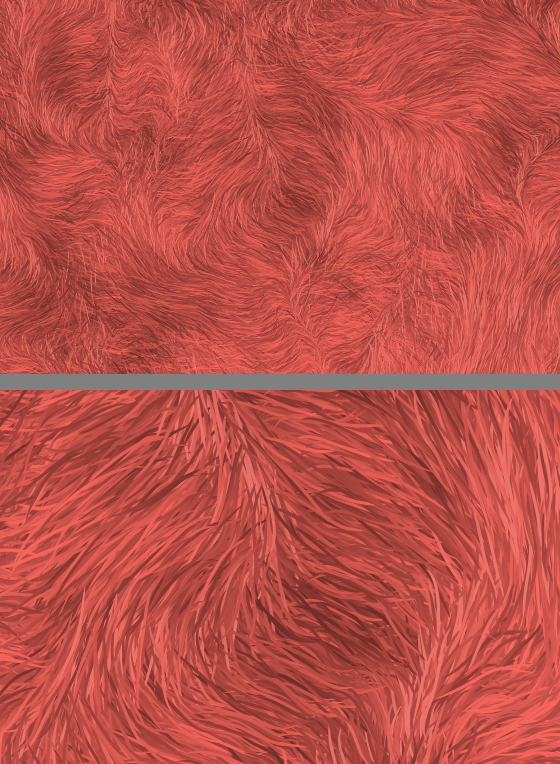
Top: the whole. Bottom: its middle third, enlarged.
Reproduce this texture procedurally as a Shadertoy shader.

```glsl
// Red fur combed into fans and swirls. Many layers of jittered cells each hold
// one tapered, slightly bent hair. A noise field sets the comb direction, and
// every hair takes its tone from its direction, a soft patch and chance.

const int LAYERS = 44;
const float CELL = 0.055;         // cell size and longest half hair
const float HALF_WIDTH = 0.0014;  // half thickness of a hair
const vec3 DARK_RED = vec3(0.45, 0.175, 0.155);
const vec3 LIGHT_RED = vec3(0.96, 0.395, 0.36);
const vec3 PINK_SHEEN = vec3(0.90, 0.50, 0.47);

vec4 hash4(vec3 p) {
    vec4 q = fract(p.xyzx * vec4(0.1031, 0.1030, 0.0973, 0.1099));
    q += dot(q, q.wzxy + 33.33);
    return fract((q.xxyz + q.yzzw) * q.zywx);
}

float valueNoise(vec2 p, float seed) {
    vec2 i = floor(p), f = fract(p);
    f = f * f * f * (f * (f * 6.0 - 15.0) + 10.0);
    float a = hash4(vec3(i, seed)).x;
    float b = hash4(vec3(i + vec2(1, 0), seed)).x;
    float c = hash4(vec3(i + vec2(0, 1), seed)).x;
    float d = hash4(vec3(i + vec2(1, 1), seed)).x;
    return mix(mix(a, b, f.x), mix(c, d, f.x), f.y);
}

// Comb direction as an angle from the vertical
float combAngle(vec2 p) {
    vec2 warp = vec2(valueNoise(p * 4.0, 71.0), valueNoise(p * 4.0, 83.0)) - 0.5;
    vec2 q = p + 0.14 * warp;
    float broad = valueNoise(q * vec2(5.0, 3.3) + 7.3, 91.0) - 0.5;
    float fine = valueNoise(q * vec2(9.0, 7.0) + 2.1, 97.0) - 0.5;
    return 4.6 * broad + 1.1 * fine;
}

// Coverage of a bent, tapered hair; local.x runs along it
float hairMask(vec2 local, float halfLength, float bend, float pixel) {
    float t = local.x / halfLength;
    float width = HALF_WIDTH * (1.0 - t * t * t * t);
    float dist = abs(local.y - bend * local.x * local.x);
    float ends = 1.0 - smoothstep(0.85, 1.0, abs(t));
    return ends * clamp((width - dist) / pixel + 0.5, 0.0, 1.0);
}

vec3 hairColor(float angle, float tone, float chance) {
    float slant = sin(2.0 * angle);
    float shade = tone + 0.14 - 0.28 * slant * slant;
    vec3 color = mix(DARK_RED, LIGHT_RED, clamp(shade, 0.0, 1.0));
    float sheen = smoothstep(0.8, 1.0, abs(cos(angle))) * smoothstep(0.6, 0.9, chance);
    return mix(color, PINK_SHEEN, 0.6 * sheen);
}

void mainImage(out vec4 fragColor, in vec2 fragCoord) {
    float pixel = 1.0 / iResolution.y;
    vec2 p = fragCoord * pixel;

    // Local comb direction and how fast it turns
    float angleHere = combAngle(p);
    float e = 0.008;
    vec2 turnRate = vec2(combAngle(p + vec2(e, 0.0)), combAngle(p + vec2(0.0, e))) - angleHere;
    turnRate /= e;

    // Soft light patches and unruly areas
    float patchTone = 0.4 * (valueNoise(p * 5.0, 31.0) - 0.5)
                    + 0.2 * (valueNoise(p * 13.0, 37.0) - 0.5);
    float mess = smoothstep(0.45, 0.8, valueNoise(p * 4.5, 43.0));
    float spread = mix(0.45, 1.7, mess);

    vec3 color = mix(DARK_RED, LIGHT_RED, 0.45 + patchTone);

    // Hairs from the bottom layer to the top one
    for (int layer = 0; layer < LAYERS; layer++) {
        float id = float(layer);
        vec2 grid = p / CELL + 17.0 * fract(id * vec2(0.618, 0.755));
        vec2 home = floor(grid);
        for (int k = 0; k < 9; k++) {
            vec2 cell = home + vec2(k % 3 - 1, k / 3 - 1);
            vec4 rnd = hash4(vec3(cell, id + 0.5));
            vec2 offset = (grid - cell - rnd.xy) * CELL;
            float halfLength = CELL * mix(0.55, 1.0, fract(rnd.z * 7.0));
            if (dot(offset, offset) > halfLength * halfLength) continue;

            float turn = clamp(-dot(turnRate, offset), -0.8, 0.8);
            float angle = angleHere + turn + (rnd.w - 0.5) * spread;
            vec2 along = vec2(sin(angle), cos(angle));
            vec2 local = vec2(dot(offset, along), dot(offset, vec2(along.y, -along.x)));
            float bend = 7.0 * (fract(rnd.w * 13.0) - 0.5);
            float mask = hairMask(local, halfLength, bend, pixel);

            float tone = 0.59 + 0.8 * (rnd.z - 0.5) + patchTone;
            tone -= 0.1 * local.x / halfLength;
            color = mix(color, hairColor(angle, tone, rnd.z), mask);
        }
    }
    fragColor = vec4(color, 1.0);
}
```
